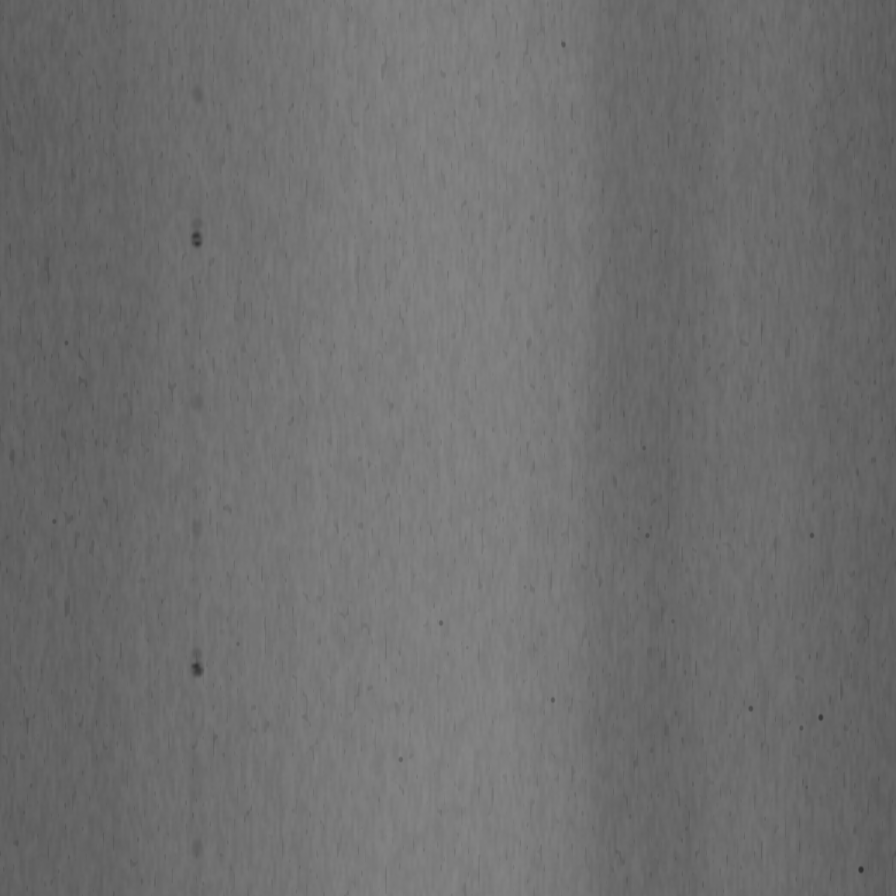
Write a Shadertoy shader that draws this texture.

```glsl
// Brushed grey sheet metal: soft vertical bands, fine upright grain, a column of stains.

float hash(vec2 p) {
    return fract(sin(dot(p, vec2(127.1, 311.7))) * 43758.5453);
}

// One column of wrapping noise, shifted by its own offset so that rows never line up.
float columnNoise(float column, float y, vec2 cells, float seed) {
    column = mod(column, cells.x);
    y += hash(vec2(column, seed + 7.3)) * cells.y;
    float row = floor(y);
    float a = hash(vec2(column, mod(row, cells.y)) + seed);
    float b = hash(vec2(column, mod(row + 1.0, cells.y)) + seed);
    return mix(a, b, smoothstep(0.0, 1.0, y - row));
}

// Tiling noise from 0 to 1 with a whole number of cells across the canvas.
float grainNoise(vec2 uv, vec2 cells, float seed) {
    vec2 p = uv * cells;
    float column = floor(p.x);
    float a = columnNoise(column, p.y, cells, seed);
    float b = columnNoise(column + 1.0, p.y, cells, seed);
    return mix(a, b, smoothstep(0.0, 1.0, p.x - column));
}

// Shortest offset between two points on the tile.
vec2 wrapDelta(vec2 a, vec2 b) {
    vec2 d = a - b;
    return d - round(d);
}

// Soft-edged elliptical blot.
float blot(vec2 d, vec2 radius) {
    return 1.0 - smoothstep(0.35, 1.25, length(d / radius));
}

// Brightness of the broad bands across the sheet.
float bandTone(float x) {
    const int STOPS = 16;
    float tones[STOPS] = float[STOPS](
        0.375, 0.385, 0.398, 0.424, 0.440, 0.458, 0.477, 0.488,
        0.494, 0.491, 0.472, 0.418, 0.404, 0.428, 0.420, 0.392);
    float p = fract(x) * float(STOPS);
    int i = int(p) % STOPS;
    return mix(tones[i], tones[(i + 1) % STOPS], smoothstep(0.0, 1.0, fract(p)));
}

// Upright brushing, from long faint streaks to short hair-thin dashes.
float brushing(vec2 uv) {
    float tone = 0.010 * (grainNoise(uv, vec2(70.0, 3.0), 1.0) - 0.5);
    tone += 0.012 * (grainNoise(uv, vec2(7.0, 5.0), 2.0) - 0.5);
    tone += 0.016 * (grainNoise(uv, vec2(150.0, 24.0), 3.0) - 0.5);
    tone += 0.036 * (grainNoise(uv, vec2(300.0, 75.0), 4.0) - 0.5);
    tone += 0.012 * (grainNoise(uv, vec2(240.0, 240.0), 5.0) - 0.5);
    float dashes = smoothstep(0.80, 1.0, grainNoise(uv, vec2(260.0, 80.0), 6.0));
    return tone - 0.045 * dashes;
}

// Column of stains: every third one is dark and mottled, the others are faint.
float stainColumn(vec2 uv, float x) {
    float mottle = grainNoise(uv, vec2(200.0, 200.0), 8.0);
    float trail = grainNoise(uv, vec2(1.0, 9.0), 9.0);
    float shade = 0.014 * trail * blot(vec2(wrapDelta(uv, vec2(x)).x, 0.0), vec2(0.008));
    for (int i = 0; i < 6; i++) {
        float id = float(i);
        float jitter = 0.05 * (hash(vec2(id, 21.0)) - 0.5);
        bool dark = i % 3 == 0;
        vec2 center = vec2(x, 0.253 + id * 0.16 + (dark ? 0.0 : jitter));
        vec2 d = wrapDelta(uv, center);
        float depth = dark ? mix(0.08, 0.24, mottle) : 0.045;
        shade += depth * blot(d, vec2(0.0075, dark ? 0.010 : 0.012));
        shade += (dark ? 0.05 : 0.0) * blot(d - vec2(0.0, 0.017), vec2(0.007, 0.008));
    }
    return shade;
}

// Rare pinhead specks, each with its own place, size and depth.
float specks(vec2 uv) {
    float shade = 0.0;
    for (int i = 0; i < 22; i++) {
        float id = float(i);
        vec2 center = vec2(hash(vec2(id, 31.0)), hash(vec2(id, 32.0)));
        float weight = hash(vec2(id, 33.0));
        float radius = mix(0.0018, 0.0034, weight);
        shade += mix(0.05, 0.20, weight * weight)
               * blot(wrapDelta(uv, center), radius * vec2(1.0, 1.3));
    }
    return shade;
}

void mainImage(out vec4 fragColor, in vec2 fragCoord) {
    vec2 uv = fragCoord / iResolution.xy;
    float stainX = 0.22;

    // Let the bands waver slightly along the sheet.
    float sway = 0.006 * sin(6.28319 * uv.y);
    float tone = bandTone(uv.x + sway) + brushing(uv) + 0.002;

    tone -= stainColumn(uv, stainX) + specks(uv);
    fragColor = vec4(vec3(clamp(tone, 0.0, 1.0)), 1.0);
}
```
